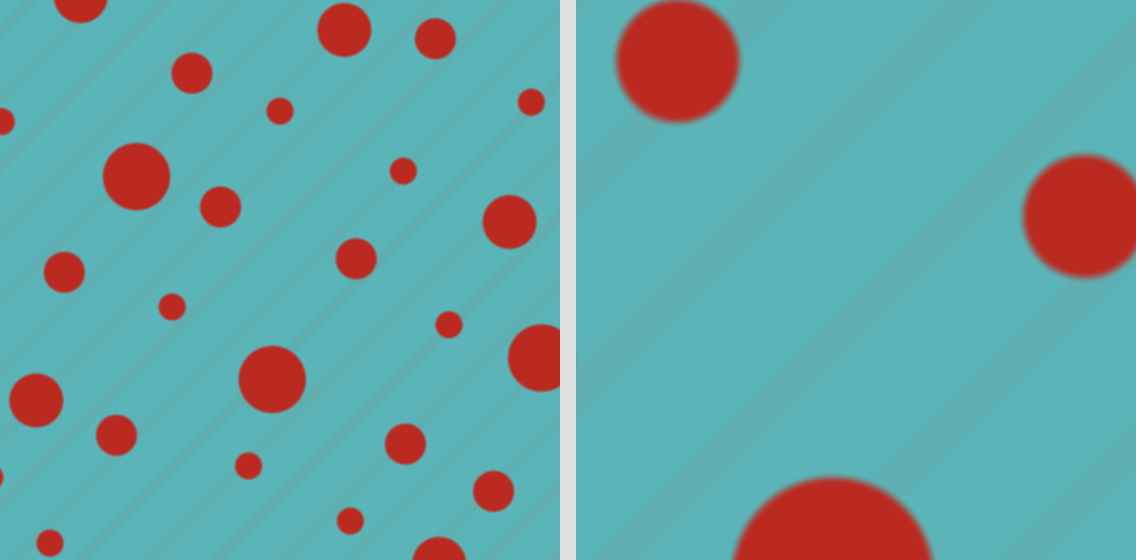
Left, the full canvas; right, a detail of the centre.
A three.js fragment shader for this pattern:

```glsl
varying vec2 vUv;

const vec3 TEAL = vec3(0.356, 0.706, 0.716);
const vec3 RED = vec3(0.732, 0.165, 0.128);

// Dots: cells across the canvas, lattice tilt, wander in cells, radii in canvas units
const float DOT_CELLS = 4.8;
const float DOT_TILT = 0.46;
const float DOT_JITTER = 0.18;
const float RADIUS_SMALL = 0.024;
const float RADIUS_MEDIUM = 0.0365;
const float RADIUS_LARGE = 0.048;
const float RADIUS_HUGE = 0.060;
const float DOT_EDGE = 0.0038;

// Faint diagonal stripes, measured along the horizontal
const float STRIPE_PERIOD = 0.1208;
const float STRIPE_OFFSET = 0.219;
const float STRIPE_HALF_WIDTH = 0.0135;
const float STRIPE_EDGE = 0.004;
const float STRIPE_OPACITY = 0.045;

vec2 hash2(vec2 p) {
  vec2 q = vec2(dot(p, vec2(127.1, 311.7)), dot(p, vec2(269.5, 183.3)));
  return fract(sin(q) * 43758.5);
}

// Low-discrepancy rank keeps the size shares steady and big dots apart
float dotRadius(vec2 cell) {
  float rank = fract(dot(cell, vec2(0.7549, 0.5698)));
  float radius = mix(RADIUS_SMALL, RADIUS_MEDIUM, step(0.36, rank));
  radius = mix(radius, RADIUS_LARGE, step(0.74, rank));
  return mix(radius, RADIUS_HUGE, step(0.87, rank));
}

// Each dot stays inside its own cell, so one lookup is enough
float dotMask(vec2 uv) {
  float c = cos(DOT_TILT);
  float s = sin(DOT_TILT);
  vec2 grid = mat2(c, s, -s, c) * uv * DOT_CELLS;
  vec2 cell = floor(grid);
  vec2 center = 0.5 + DOT_JITTER * (2.0 * hash2(cell) - 1.0);
  float d = length(fract(grid) - center) / DOT_CELLS - dotRadius(cell);
  return 1.0 - smoothstep(-DOT_EDGE, DOT_EDGE, d);
}

float stripeMask(vec2 uv) {
  float phase = (uv.x - uv.y + STRIPE_OFFSET) / STRIPE_PERIOD;
  float d = abs(fract(phase + 0.5) - 0.5) * STRIPE_PERIOD - STRIPE_HALF_WIDTH;
  return 1.0 - smoothstep(-STRIPE_EDGE, STRIPE_EDGE, d);
}

void main() {
  vec3 color = mix(TEAL, RED, STRIPE_OPACITY * stripeMask(vUv));
  color = mix(color, RED, dotMask(vUv));
  gl_FragColor = vec4(color, 1.0);
}
```
